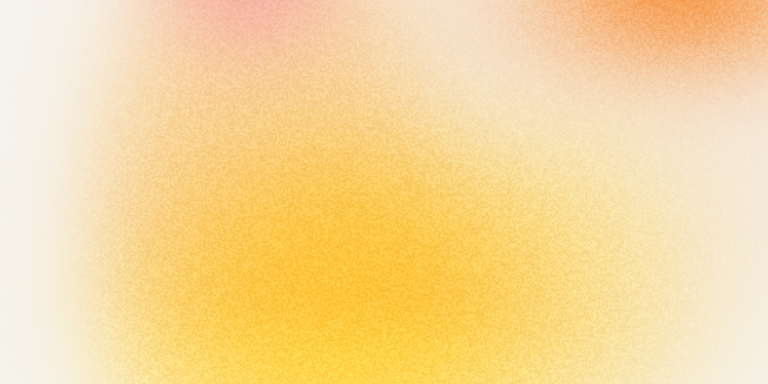
This background is drawn by a Shadertoy shader. Its source:

```glsl
// Soft blurred blobs of gold, peach, pink and orange on cream, with fine grain.
#define GRAIN_CELLS 230.0
#define GRAIN_AMOUNT 0.13
#define GRAIN_FLOOR 0.06
#define CREAM vec3(0.965, 0.953, 0.928)
#define BLUSH vec3(0.960, 0.913, 0.858)
#define PEACH vec3(0.975, 0.820, 0.580)
#define STRAW vec3(0.980, 0.885, 0.610)
#define GOLD vec3(0.990, 0.775, 0.235)
#define SUN vec3(0.997, 0.835, 0.280)
#define PINK vec3(0.965, 0.705, 0.640)
#define ORANGE vec3(0.968, 0.630, 0.340)

// Integer hash of a cell, from 0 to 1
float hash(vec2 cell) {
    uvec2 q = uvec2(ivec2(cell)) * uvec2(1597u, 3571u);
    uint n = (q.x ^ (q.y << 7)) * 7919u;
    n = (n ^ (n >> 15)) * 73939u;
    n = (n ^ (n >> 13)) * 37967u;
    n ^= n >> 16;
    return float(n & 65535u) / 65535.0;
}

// Smooth value noise, from 0 to 1
float valueNoise(vec2 p) {
    vec2 cell = floor(p), f = fract(p);
    f = f * f * (3.0 - 2.0 * f);
    float low = mix(hash(cell), hash(cell + vec2(1, 0)), f.x);
    float high = mix(hash(cell + vec2(0, 1)), hash(cell + vec2(1, 1)), f.x);
    return mix(low, high, f.y);
}

// Elliptical glow; a higher power gives a flatter core
float glow(vec2 p, vec2 center, vec2 radius, float power) {
    return exp(-pow(length((p - center) / radius), power));
}

void mainImage(out vec4 fragColor, in vec2 fragCoord) {
    // Canvas units: x from 0 to 2, y from 0 to 1
    vec2 p = fragCoord / iResolution.xy * vec2(2.0, 1.0);
    float lowered = smoothstep(0.5, 0.0, p.y);

    // Pale ground and broad washes
    vec3 color = mix(CREAM, BLUSH, glow(p, vec2(1.46, 0.66), vec2(0.86, 0.60), 4.0));
    vec3 wash = mix(PEACH, STRAW, lowered);
    color = mix(color, wash, glow(p, vec2(0.70, 0.40), vec2(0.48, 0.78), 4.0));
    color = mix(color, STRAW, glow(p, vec2(1.41, 0.245), vec2(0.43, 0.44), 2.5));

    // Strong glows
    vec3 core = mix(GOLD, SUN, smoothstep(0.25, 0.0, p.y));
    color = mix(color, core, glow(p, vec2(0.91, 0.19), vec2(0.52, 0.44), 3.0));
    color = mix(color, PINK, glow(p, vec2(0.65, 1.04), vec2(0.235, 0.195), 2.0));
    color = mix(color, ORANGE, glow(p, vec2(1.77, 1.03), vec2(0.39, 0.225), 2.0));

    // Grain, strongest where the colour is rich
    float grain = valueNoise(p * GRAIN_CELLS) - 0.5;
    float richness = GRAIN_FLOOR + smoothstep(0.05, 0.5, 1.0 - color.b);
    color += grain * richness * GRAIN_AMOUNT * vec3(0.2, 0.6, 1.0);

    fragColor = vec4(clamp(color, 0.0, 1.0), 1.0);
}
```
